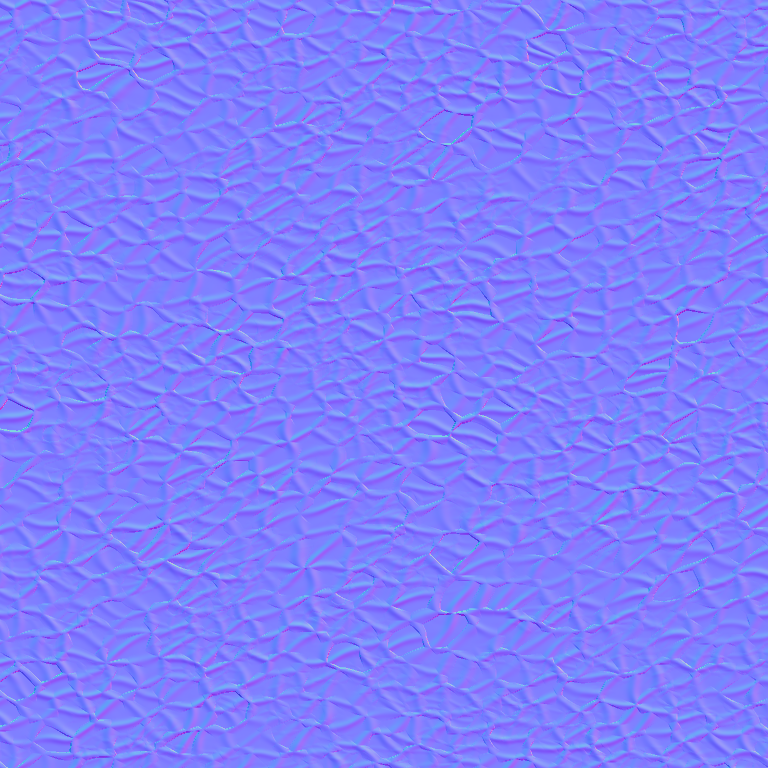
This texture map is drawn by a three.js fragment shader. Its source:

```glsl
// Tangent-space normal map of pebbled leather: thin raised ridges run between
// flat, slanted grains. Stretched cellular noise gives the ridge height, layered
// sines bend it, and central differences turn the height into a normal.

varying vec2 vUv;

const vec2  GRAIN_COUNT    = vec2(24.0, 37.0); // grains across and up the canvas
const float GRAIN_TILT     = 0.24;             // slant of the grains, radians
const float JITTER         = 0.88;             // irregularity of grain centres
const float RIDGE_WIDTH    = 0.16;             // in grain units
const float RIDGE_HEIGHT   = 0.00145;          // in canvas units
const float CREASE_SCALE   = 1.9;              // finer grains inside the large ones
const float CREASE_SHARE   = 0.22;
const float PORE_SCALE     = 3.2;
const float PORE_HEIGHT    = 0.00016;
const float SAMPLE_STEP    = 0.0010;           // reach of the slope estimate

float hash(vec2 p) {
  return fract(sin(dot(p, vec2(127.1, 311.7))) * 43758.545);
}

vec2 hash2(vec2 p) {
  return vec2(hash(p), hash(p + vec2(37.3, 17.9)));
}

float valueNoise(vec2 p) {
  vec2 cell = floor(p);
  vec2 f = fract(p);
  f = f * f * (3.0 - 2.0 * f);
  float low  = mix(hash(cell), hash(cell + vec2(1.0, 0.0)), f.x);
  float high = mix(hash(cell + vec2(0.0, 1.0)), hash(cell + vec2(1.0)), f.x);
  return mix(low, high, f.y);
}

// Distance to the border between the two nearest grain centres.
float borderDistance(vec2 p) {
  vec2 cell = floor(p);
  vec2 local = fract(p);
  vec2 nearest = vec2(0.0);
  vec2 second = vec2(0.0);
  float d1 = 100.0;
  float d2 = 100.0;
  for (int j = -1; j <= 1; j++) {
    for (int i = -1; i <= 1; i++) {
      vec2 offset = vec2(float(i), float(j));
      vec2 toCentre = offset + 0.5 + JITTER * (hash2(cell + offset) - 0.5) - local;
      float d = dot(toCentre, toCentre);
      if (d < d1) {
        d2 = d1;
        second = nearest;
        d1 = d;
        nearest = toCentre;
      } else if (d < d2) {
        d2 = d;
        second = toCentre;
      }
    }
  }
  return 0.5 * (d2 - d1) / max(length(second - nearest), 0.05);
}

float ridge(vec2 p, float width) {
  float d = borderDistance(p) / width;
  return exp(-d * d);
}

// Broad waves shift the rows, short ones curl the ridges.
vec2 bend(vec2 p) {
  vec2 broad = vec2(sin(p.y * 0.37 + p.x * 0.21), sin(p.x * 0.45 - p.y * 0.16 + 1.3));
  vec2 curl  = vec2(sin(p.y * 2.9 + p.x * 1.1 + 0.7), sin(p.x * 3.3 - p.y * 1.4));
  return p + 0.38 * broad + 0.09 * curl;
}

float leatherHeight(vec2 uv) {
  float c = cos(GRAIN_TILT);
  float s = sin(GRAIN_TILT);
  vec2 along = vec2(c * uv.x + s * uv.y, c * uv.y - s * uv.x);
  vec2 p = bend(along * GRAIN_COUNT + 40.0);

  // Ridges fade in and out along their length.
  float strength = 0.4 + 1.1 * valueNoise(p * 1.1);
  float main = strength * ridge(p, RIDGE_WIDTH);

  float creaseMask = smoothstep(0.25, 0.8, valueNoise(p * 0.8 + 9.0));
  float crease = creaseMask * ridge(p * CREASE_SCALE + 13.7, RIDGE_WIDTH * 1.2);

  float pores = valueNoise(p * PORE_SCALE + 5.0);
  return RIDGE_HEIGHT * (main + CREASE_SHARE * crease) + PORE_HEIGHT * pores;
}

void main() {
  vec2 dx = vec2(SAMPLE_STEP, 0.0);
  vec2 dy = vec2(0.0, SAMPLE_STEP);
  vec2 slope = vec2(leatherHeight(vUv + dx) - leatherHeight(vUv - dx),
                    leatherHeight(vUv + dy) - leatherHeight(vUv - dy)) / (2.0 * SAMPLE_STEP);

  vec3 normal = normalize(vec3(-slope, 1.0));
  gl_FragColor = vec4(0.5 + 0.5 * normal, 1.0);
}
```
